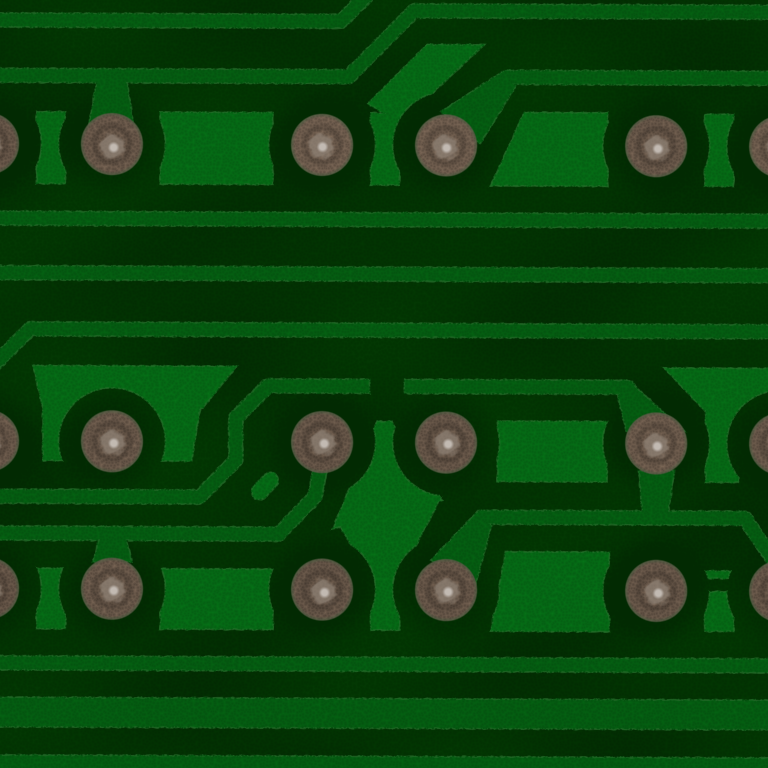
Reproduce this texture procedurally as a three.js fragment shader.

```glsl
// Green circuit board: level traces with diagonal jogs, copper pours and three rows of solder pads.
// Copper is a union of path, box and quad distances; pads repeat in paired columns and cut
// round clearances out of the pours. Cellular noise and layered sines add the wear.
varying vec2 vUv;

const float PERIOD = 43.5; // board units: 100 span the canvas
const float PAD_RADIUS = 4.04;
const float CLEARANCE = 6.9;
const float TRACE = 0.98; // half width
const float SOFT = 0.13;
const vec3 MASK_DARK = vec3(0.008, 0.165, 0.008);
const vec3 MASK_LIGHT = vec3(0.01, 0.22, 0.01);
const vec3 TRACE_GREEN = vec3(0.015, 0.355, 0.065);
const vec3 POUR_GREEN = vec3(0.02, 0.405, 0.08);
const vec3 EDGE_GREEN = vec3(0.2, 0.42, 0.2);
const vec3 RIM = vec3(0.28, 0.35, 0.24);
const vec3 SOLDER = vec3(0.4, 0.335, 0.28);
const vec3 SOLDER_LIGHT = vec3(0.56, 0.51, 0.46);
const vec3 GLINT = vec3(0.76, 0.73, 0.7);

vec2 hash2(vec2 p) {
  return fract(sin(vec2(dot(p, vec2(127.1, 311.7)), dot(p, vec2(269.5, 183.3)))) * 4375.85);
}
float cellular(vec2 p) {
  float nearest = 2.0;
  for (int i = 0; i < 9; i++) {
    vec2 cell = floor(p) + vec2(mod(float(i), 3.0), floor(float(i) / 3.0)) - 1.0;
    nearest = min(nearest, length(cell + hash2(cell) - p));
  }
  return nearest;
}
float waves(vec2 p) {
  return (sin(p.x + 1.7 * sin(p.y)) + 0.5 * sin(2.3 * p.y - 1.4 * p.x)) / 1.5;
}

float segment(vec2 p, vec2 a, vec2 b) {
  vec2 e = b - a;
  return length(p - a - e * clamp(dot(p - a, e) / dot(e, e), 0.0, 1.0));
}
// Trace through four points
float path(vec2 p, vec4 ab, vec4 cd) {
  float ends = min(segment(p, ab.xy, ab.zw), segment(p, cd.xy, cd.zw));
  return min(ends, segment(p, ab.zw, cd.xy)) - TRACE;
}
// Box given by center and half size
float box(vec2 p, vec4 b) {
  vec2 q = abs(p - b.xy) - b.zw;
  return max(q.x, q.y);
}
float side(vec2 p, vec2 a, vec2 b) {
  vec2 e = normalize(b - a);
  return e.x * (p.y - a.y) - e.y * (p.x - a.x);
}
// Convex quad, corners clockwise
float quad(vec2 p, vec4 ab, vec4 cd) {
  float ends = max(side(p, ab.xy, ab.zw), side(p, cd.xy, cd.zw));
  return max(ends, max(side(p, ab.zw, cd.xy), side(p, cd.zw, ab.xy)));
}

vec2 fromNearestPad(vec2 p) {
  vec2 best = vec2(99.0);
  for (int i = 0; i < 6; i++) {
    float row = i < 2 ? 81.3 : (i < 4 ? 42.6 : 23.4);
    vec2 q = p - vec2(mod(float(i), 2.0) * 16.14 - 1.56, row);
    q.x -= PERIOD * floor(q.x / PERIOD + 0.5);
    if (dot(q, q) < dot(best, best)) best = q;
  }
  return best;
}

float traces(vec2 p) {
  // Level runs, then jogs
  float d = min(min(abs(p.y - 71.6), abs(p.y - 64.5)), min(abs(p.y - 13.7), abs(p.y - 0.8))) - TRACE;
  d = min(d, abs(p.y - 7.3) - 2.0);
  d = min(d, path(p, vec4(30.7, 45.7, 34.9, 49.9), vec4(81.8, 49.9, 82, 48)));
  d = max(d, -box(p, vec4(50.4, 49.9, 2.2, 3)));
  d = min(d, path(p, vec4(-2, 97.4, 44.4, 97.4), vec4(50, 103, 102, 103)));
  d = min(d, path(p, vec4(-2, 90.2, 45.4, 90.2), vec4(53.9, 98.8, 102, 98.8)));
  d = min(d, path(p, vec4(59, 82, 66, 90.2), vec4(102, 90.2, 110, 90.2)));
  d = min(d, path(p, vec4(102, 57.2, 3.9, 57.2), vec4(-2, 51.3, -9, 51)));
  d = min(d, path(p, vec4(-2, 35.4, 26, 35.4), vec4(30.7, 40.2, 30.7, 45.7)));
  d = min(d, path(p, vec4(-2, 30.6, 36.3, 30.6), vec4(41, 35.5, 41.9, 40)));
  d = min(d, path(p, vec4(62.8, 32.9, 97, 32.9), vec4(101, 27, 109, 27)));
  // Flared joints into pads
  d = min(d, quad(p, vec4(65.5, 91.1, 67.3, 89.1), vec4(62.5, 81.4, 57.3, 85.7)));
  d = min(d, quad(p, vec4(82, 50.8, 89.3, 44.1), vec4(81.5, 44.1, 80.3, 49)));
  d = min(d, quad(p, vec4(62.2, 33.8, 64.1, 31.9), vec4(62, 24.1, 56, 27.3)));
  d = min(d, quad(p, vec4(83.1, 39.1, 87.9, 39.1), vec4(87, 32.9, 83.6, 32.9)));
  d = min(d, quad(p, vec4(13, 30.6, 16.3, 30.6), vec4(17.3, 26.8, 12, 26.8)));
  return min(d, quad(p, vec4(12.6, 90, 16.5, 90), vec4(17.5, 83.7, 11.5, 83.7)));
}

float pours(vec2 p, float padDistance) {
  // Blocks and narrow necks between pads of the outer rows
  vec2 row = p.y > 50.0 ? vec2(80.8, 4.75) : vec2(22.1, 4);
  float neck = mod(p.x - 6.64 + PERIOD / 2.0, PERIOD) - PERIOD / 2.0;
  float d = max(abs(neck) - 1.95, abs(p.y - row.x) - row.y);
  d = max(d, -box(p, vec4(93, 24.2, 3, 0.8)));
  d = min(d, box(p, vec4(28.2, row.x, 7.4, row.y)));
  d = min(d, quad(p, vec4(68.2, 85.7, 79.2, 85.7), vec4(79.2, 76, 63.8, 76)));
  d = min(d, quad(p, vec4(65.8, 28.5, 79.4, 28.5), vec4(79.4, 18, 63.8, 18)));
  d = min(d, quad(p, vec4(55.6, 94.5, 63.2, 94.5), vec4(52.1, 84, 47.8, 86.7)));
  // Middle row and spiked island
  d = min(d, min(box(p, vec4(71.9, 41.5, 7.2, 4)), box(p, vec4(94, 42.5, 2.2, 5))));
  d = min(d, quad(p, vec4(4.2, 52.5, 31, 52.5), vec4(26.4, 46.9, 5.5, 46.9)));
  d = min(d, quad(p, vec4(5.5, 48.5, 26.4, 48.5), vec4(25, 40, 5.5, 40)));
  d = min(d, quad(p, vec4(86.3, 52.5, 102, 52.5), vec4(102, 46.5, 92, 46.5)));
  d = min(d, quad(p, vec4(49, 45.4, 51, 45.4), vec4(57.7, 35, 43.2, 31.2)));
  d = min(d, quad(p, vec4(43.8, 32.4, 57.5, 35.4), vec4(52, 25, 48, 25)));
  return min(max(d, CLEARANCE - padDistance), segment(p, vec2(33.8, 36.1), vec2(35.2, 37.6)) - 1.1);
}

vec3 solderPad(vec2 q, vec2 seed, float grain) {
  vec2 core = q + vec2(0, 0.2) + 0.3 * (seed - 0.5);
  vec3 c = SOLDER * (0.8 + 0.3 * grain + 0.12 * seed.x);
  c *= 1.0 - 0.16 * smoothstep(0.7, 0.0, abs(length(q) - 2.3));
  c = mix(c, SOLDER_LIGHT, 0.75 * smoothstep(1.9, 1.2, length(core) + 0.2 * waves(core * 3.0 + seed)));
  c = mix(c, GLINT, smoothstep(0.85, 0.3, length(core - vec2(0.2, -0.1))));
  return mix(c, RIM, 0.6 * smoothstep(3.5, 4.0, length(q)));
}

void main() {
  vec2 p = vUv * 100.0 + vec2(0, 0.4 * vUv.x); // slight tilt
  vec2 q = fromNearestPad(p);
  float r = length(q), grain = cellular(p * 2.5);
  vec2 worn = p + 0.06 * vec2(waves(p.yx * 2.9), waves(p * 3.7));
  float trace = traces(worn), pour = pours(worn, r), copper = min(trace, pour);
  // Solder mask, darker around pads
  float tone = 0.28 + 0.35 * waves(p * 0.13) + 0.5 * grain - 0.5 * smoothstep(8.0, 4.0, r);
  vec3 color = mix(MASK_DARK, MASK_LIGHT, clamp(tone, 0.0, 1.0));
  // Copper with broken pale outlines
  vec3 metal = mix(TRACE_GREEN, POUR_GREEN, step(pour, trace)) * (0.92 + 0.16 * grain);
  color = mix(color, metal, smoothstep(SOFT, -SOFT, copper));
  float outline = smoothstep(0.2, 0.04, abs(copper + 0.06)) * smoothstep(0.15, 0.6, grain);
  color = mix(color, EDGE_GREEN, 0.5 * outline);
  vec3 pad = solderPad(q, hash2(floor(p - q + 0.5)), grain);
  gl_FragColor = vec4(mix(color, pad, smoothstep(SOFT, -SOFT, r - PAD_RADIUS)), 1.0);
}
```
